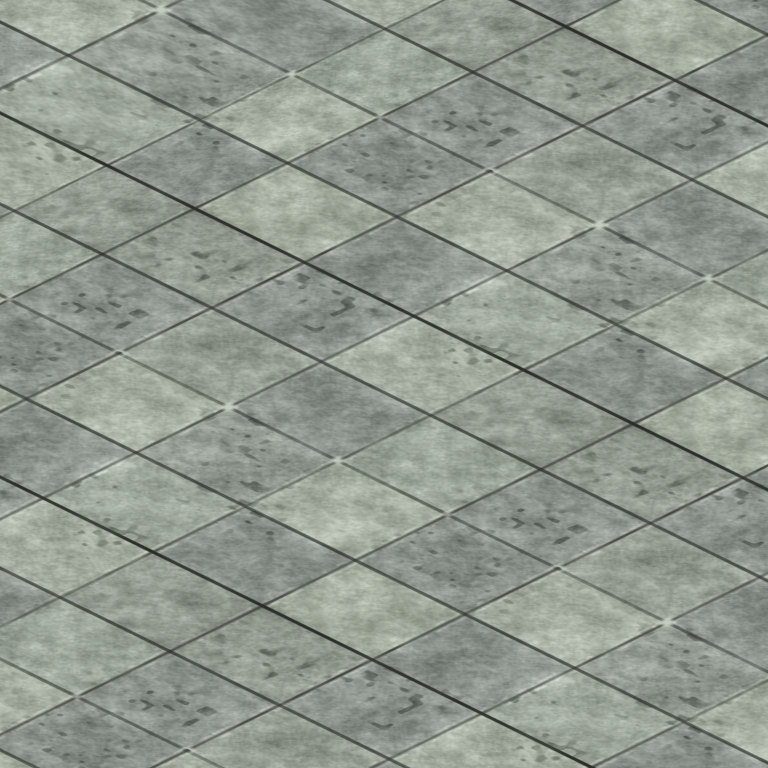
A Shadertoy shader for this texture:

```glsl
// Weathered grey-green stone tiles laid as flat rhombi between two sets of slanted joints.
// The canvas is skewed into tile space, where a block of 4 by 4 tiles repeats;
// each tile takes its tone from that block, then periodic noise adds stains, grain and pits.

const float BLOCK = 4.0;                      // tiles per repeat
const float SLOPE = 0.491;                    // steepness of both joint directions
const vec2 SPACING = vec2(0.1185, 0.1402);    // vertical gap between falling, rising joints
const vec2 ORIGIN = vec2(0.147, 0.396);       // where the zeroth joints cross the left edge

const vec3 DARK_STONE  = vec3(0.525, 0.552, 0.525);
const vec3 LIGHT_STONE = vec3(0.642, 0.678, 0.622);
const vec3 FALLING_JOINT = vec3(0.17, 0.19, 0.17);
const vec3 RISING_JOINT  = vec3(0.27, 0.29, 0.26);
const vec3 PALE_CHIP     = vec3(0.77, 0.80, 0.75);

// Lightness of the tiles in one block
const mat4 TONE = mat4(
    0.35, 0.10, 0.90, 0.35,
    0.10, 0.50, 0.10, 0.70,
    0.10, 0.95, 0.30, 0.95,
    1.00, 0.10, 0.65, 0.10);

float hash(vec2 p) {
    return fract(sin(dot(p, vec2(127.1, 311.7))) * 43758.5453);
}

// Value noise over tile space that repeats with the block
float noise(vec2 tilePos, float frequency) {
    vec2 p = tilePos * frequency;
    vec2 cell = floor(p);
    vec2 f = p - cell;
    f = f * f * (3.0 - 2.0 * f);
    float period = BLOCK * frequency;
    vec2 lo = mod(cell, period);
    vec2 hi = mod(cell + 1.0, period);
    return mix(mix(hash(lo), hash(vec2(hi.x, lo.y)), f.x),
               mix(hash(vec2(lo.x, hi.y)), hash(hi), f.x), f.y);
}

// Coarse stains down to fine grain, roughly -0.5 to 0.5
float weathering(vec2 tilePos) {
    float sum = 0.0;
    float weight = 0.26;
    float frequency = 3.0;
    for (int octave = 0; octave < 5; octave++) {
        sum += weight * (noise(tilePos, frequency) - 0.5);
        frequency *= 2.0;
        weight *= 0.93;
    }
    return sum;
}

// Skewed coordinates: x counts falling joints, y counts rising joints
vec2 toTileSpace(vec2 uv) {
    float down = 1.0 - uv.y;
    vec2 t = (vec2(down - SLOPE * uv.x, down + SLOPE * uv.x) - ORIGIN) / SPACING;
    t.y -= 0.25 * max(0.0, 1.0 - abs(t.y + 1.0));   // one joint is laid off its mark
    return t;
}

// Soft line coverage at a distance from its centre
float stroke(float dist, float halfWidth, float blur) {
    return 1.0 - smoothstep(halfWidth - blur, halfWidth + blur, dist);
}

// Stone surface without joints
vec3 stone(vec2 tilePos, vec2 jointDist) {
    vec2 tile = mod(floor(tilePos), BLOCK);
    float tone = TONE[int(tile.x)][int(tile.y)];
    vec3 color = mix(DARK_STONE, LIGHT_STONE, tone);

    // Mottling, and a paler worn rim around the darker tiles
    color += 0.38 * weathering(tilePos);
    float rim = 1.0 - smoothstep(0.0, 0.028, min(jointDist.x, jointDist.y));
    color += 0.07 * rim * (1.0 - 0.6 * tone) * noise(tilePos, 9.0);

    // Clusters of dark pits
    float cluster = smoothstep(0.45, 0.8, noise(tilePos + 0.37, 2.0));
    float pit = smoothstep(0.66, 0.9, noise(tilePos + 0.71, 15.0));
    return color - 0.17 * cluster * pit;
}

void mainImage(out vec4 fragColor, in vec2 fragCoord) {
    vec2 tilePos = toTileSpace(fragCoord / iResolution.xy);
    float blur = max(0.0012, 0.7 / iResolution.y);

    // Distance to the nearest joint of each direction, and its number
    vec2 joint = floor(tilePos + 0.5);
    vec2 jointDist = abs(tilePos - joint) * SPACING * inversesqrt(1.0 + SLOPE * SLOPE);

    vec3 color = stone(tilePos, jointDist);

    // Joint depth varies in a cycle of four and wears along its length
    float quarterTurn = 1.5707963;
    float wear = noise(tilePos, 5.0);
    float fallingDepth = 0.72 + 0.22 * cos(joint.x * quarterTurn) - 0.2 * (wear - 0.5);
    float risingDepth = 0.70 + 0.12 * cos((joint.y - 1.0) * quarterTurn) - 0.45 * (wear - 0.5);

    // Pale, broken lip beside the rising joints
    float lip = stroke(abs(jointDist.y - 0.0042), 0.0012, blur);
    color += 0.09 * lip * smoothstep(0.35, 0.8, noise(tilePos + 0.2, 12.0));

    color = mix(color, RISING_JOINT, risingDepth * stroke(jointDist.y, 0.0016, blur));
    color = mix(color, FALLING_JOINT, fallingDepth * stroke(jointDist.x, 0.0020, blur));

    // Chipped corners where the shallowest falling joints cross
    float shallow = smoothstep(0.5, 1.0, -cos(joint.x * quarterTurn));
    float chip = 1.0 - smoothstep(0.002, 0.009, length(jointDist));
    color = mix(color, PALE_CHIP, shallow * chip * smoothstep(0.2, 0.7, noise(tilePos, 18.0)));

    fragColor = vec4(clamp(color, 0.0, 1.0), 1.0);
}
```
